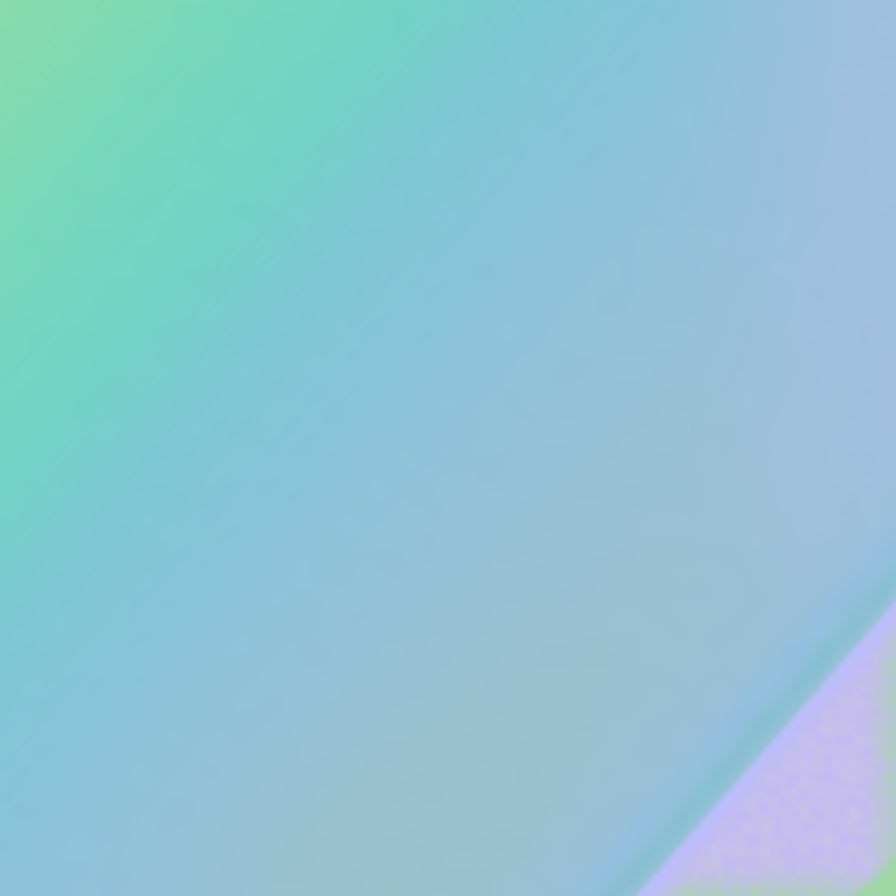
Give the GLSL for this background, as a WebGL 1 fragment shader.

```glsl
precision highp float;
// Soft diagonal gradient from green through teal to misty blue, with a lavender
// facet cut across the lower right corner. Colour ramps run along a tilted axis;
// glows are Gaussian falloffs and the facet is a half-plane with fringed borders.

uniform vec2 u_resolution;

#define RAMP_AXIS vec2(1.0, -0.85)    // direction of the main gradient
#define FACET_NORMAL vec2(0.751, -0.662)
#define FACET_OFFSET 0.533            // signed position of the facet edge
#define EDGE_SOFTNESS 0.005
#define FRINGE_WIDTH 0.022            // green border at the canvas sides
#define GRAIN_SCALE 72.0
#define GRAIN_AMOUNT 0.035
#define MIST_AMOUNT 0.006

const vec3 GREEN = vec3(0.535, 0.862, 0.665);
const vec3 MINT = vec3(0.475, 0.850, 0.725);
const vec3 TEAL = vec3(0.450, 0.820, 0.780);
const vec3 CYAN = vec3(0.490, 0.782, 0.828);
const vec3 SKY = vec3(0.535, 0.765, 0.845);
const vec3 HAZE = vec3(0.565, 0.760, 0.850);
const vec3 DUSK = vec3(0.605, 0.755, 0.850);
const vec3 SAGE = vec3(0.605, 0.755, 0.785);
const vec3 PERIWINKLE = vec3(0.640, 0.750, 0.875);
const vec3 LAVENDER = vec3(0.775, 0.745, 0.930);
const vec3 RIM = vec3(0.735, 0.740, 0.980);
const vec3 LEAF = vec3(0.610, 0.850, 0.610);

vec2 hashGradient(vec2 cell) {
  vec2 h = vec2(dot(cell, vec2(127.1, 311.7)), dot(cell, vec2(269.5, 183.3)));
  return fract(sin(h) * 43758.5) * 2.0 - 1.0;
}

float gradientNoise(vec2 p) {
  vec2 i = floor(p);
  vec2 f = fract(p);
  vec2 w = f * f * (3.0 - 2.0 * f);
  float a = dot(hashGradient(i), f);
  float b = dot(hashGradient(i + vec2(1.0, 0.0)), f - vec2(1.0, 0.0));
  float c = dot(hashGradient(i + vec2(0.0, 1.0)), f - vec2(0.0, 1.0));
  float d = dot(hashGradient(i + 1.0), f - 1.0);
  return mix(mix(a, b, w.x), mix(c, d, w.x), w.y);
}

float gaussian(float x, float width) {
  return exp(-x * x / (width * width));
}

float segmentDistance(vec2 p, vec2 a, vec2 b) {
  vec2 ab = b - a;
  return length(p - a - ab * clamp(dot(p - a, ab) / dot(ab, ab), 0.0, 1.0));
}

float linearStep(float a, float b, float x) {
  return clamp((x - a) / (b - a), 0.0, 1.0);
}

vec3 diagonalRamp(float s) {
  vec3 c = mix(GREEN, MINT, linearStep(0.0, 0.22, s));
  c = mix(c, TEAL, linearStep(0.22, 0.47, s));
  c = mix(c, CYAN, linearStep(0.47, 0.61, s));
  c = mix(c, SKY, linearStep(0.61, 0.78, s));
  c = mix(c, HAZE, linearStep(0.78, 0.95, s));
  return mix(c, DUSK, linearStep(0.95, 1.28, s));
}

vec3 background(vec2 uv, float edge) {
  vec3 c = diagonalRamp(dot(uv - vec2(0.0, 1.0), RAMP_AXIS));

  // Sage mist low in the middle, periwinkle along the right side
  float mist = segmentDistance(uv, vec2(0.42, 0.03), vec2(0.78, 0.43));
  c = mix(c, SAGE, 0.75 * gaussian(mist, 0.19) * (1.0 - 0.55 * uv.y / 0.43 * step(uv.y, 0.43)
      - 0.55 * step(0.43, uv.y)));
  c = mix(c, PERIWINKLE, 0.8 * smoothstep(0.72, 1.02, uv.x) * smoothstep(0.2, 0.5, uv.y));

  // Faint bands running beside the facet edge
  c = mix(c, DUSK, 0.6 * gaussian(edge + 0.075, 0.03));
  c = mix(c, vec3(0.56, 0.75, 0.88), 0.7 * gaussian(edge + 0.044, 0.018));
  c = mix(c, vec3(0.52, 0.75, 0.82), 0.85 * gaussian(edge + 0.019, 0.014));
  return c + MIST_AMOUNT * gradientNoise(uv * 28.0);
}

vec3 facet(vec2 uv, float edge) {
  float grain = gradientNoise(uv * GRAIN_SCALE);
  vec3 c = LAVENDER + GRAIN_AMOUNT * grain * vec3(0.5, 1.0, -1.8);
  c = mix(c, RIM, gaussian(edge - 0.004, 0.016));

  // Green fringes on the two sides and a small leaf-coloured corner
  float right = gaussian(1.0 - uv.x, FRINGE_WIDTH);
  float bottom = gaussian(uv.y, FRINGE_WIDTH);
  c = mix(c, LEAF, (0.45 + 0.3 * grain) * max(right, bottom) * smoothstep(0.0, 0.05, edge));
  float corner = 1.0 - uv.x + uv.y;
  return mix(c, LEAF, 0.9 * (1.0 - smoothstep(0.03, 0.06, corner)));
}

void main() {
  vec2 uv = gl_FragCoord.xy / u_resolution;
  float edge = dot(uv, FACET_NORMAL) - FACET_OFFSET;
  float inside = smoothstep(-EDGE_SOFTNESS, EDGE_SOFTNESS, edge);
  vec3 color = mix(background(uv, edge), facet(uv, edge), inside);
  gl_FragColor = vec4(color, 1.0);
}
```
